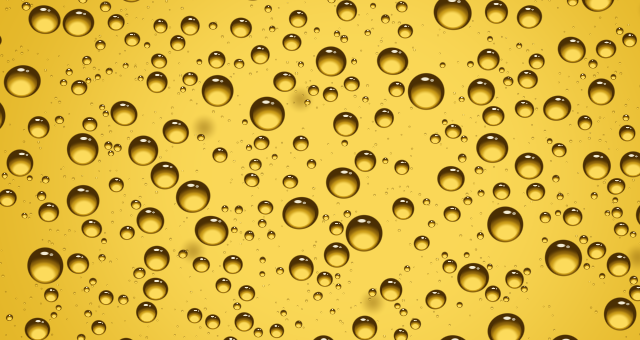
Give the GLSL for this texture, as a Shadertoy shader.

```glsl
// Water drops of many sizes beaded on a backlit golden yellow pane.

const vec3 DARK_BROWN = vec3(0.29, 0.18, 0.01);
const vec3 BROWN = vec3(0.54, 0.38, 0.04);
const vec3 GOLD = vec3(0.80, 0.62, 0.10);
const vec3 YELLOW = vec3(0.97, 0.83, 0.31);
const vec3 PALE_YELLOW = vec3(0.99, 0.86, 0.36);
const vec3 GLINT = vec3(0.95, 0.92, 0.83);

// Scattered drops: one candidate per grid cell, sizes in canvas heights.
struct Layer { float cell, minRadius, maxRadius, presence, seed; };
struct Drop { vec2 center; float radius; };

const Layer LARGE = Layer(0.100, 0.021, 0.054, 0.97, 3.0);
const Layer SMALL = Layer(0.056, 0.008, 0.018, 0.60, 17.0);
const Layer SPECKS = Layer(0.026, 0.0018, 0.0042, 0.42, 41.0);

vec4 hash4(vec2 p) {
    vec4 h = fract(p.xyxy * vec4(0.1031, 0.1030, 0.0973, 0.1099));
    h += dot(h, h.wzxy + 33.33);
    return fract((h.xxyz + h.yzzw) * h.zywx);
}

Drop dropAt(vec2 id, Layer layer) {
    vec4 h = hash4(id + layer.seed * 7.0 + 100.0);
    vec2 center = (id + 0.5 + 0.85 * (h.xy - 0.5)) * layer.cell;
    float radius = mix(layer.minRadius, layer.maxRadius, h.z * h.z);
    return Drop(center, h.w < layer.presence ? radius : 0.0);
}

// True if a larger drop of the layer touches this one.
bool isCovered(Drop drop, Layer layer) {
    vec2 home = floor(drop.center / layer.cell);
    for (int y = -1; y <= 1; y++)
    for (int x = -1; x <= 1; x++) {
        Drop other = dropAt(home + vec2(x, y), layer);
        float gap = distance(drop.center, other.center);
        if (other.radius > drop.radius && gap < 1.1 * (other.radius + drop.radius)) return true;
    }
    return false;
}

vec3 toneRamp(float t) {
    vec3 color = mix(DARK_BROWN, BROWN, smoothstep(0.0, 0.35, t));
    color = mix(color, GOLD, smoothstep(0.3, 0.68, t));
    return mix(color, PALE_YELLOW, smoothstep(0.62, 1.0, t));
}

float softEllipse(vec2 p, vec2 size) {
    return 1.0 - smoothstep(0.55, 1.15, length(p / size));
}

// Dark cap above, glow below, thin dark rim and glints near the top.
vec3 shadeDrop(vec2 q, float edge, vec4 style) {
    vec2 fromGlow = q - vec2(0.2 * (style.x - 0.5), -0.42 - 0.14 * style.y);
    float glow = 1.0 - smoothstep(0.16, 1.08, length(fromGlow * vec2(0.78, 0.92)));
    float rim = smoothstep(0.76, 1.0, edge);
    vec3 color = toneRamp(clamp(1.12 * glow - 0.62 * rim, 0.0, 1.0));
    vec2 spot = vec2(0.3 * (style.z - 0.5), 0.68);
    float shine = softEllipse(q - spot, vec2(0.25, 0.11));
    shine += 0.65 * softEllipse(q - spot - vec2(0.38, -0.07), vec2(0.12, 0.09));
    return mix(color, GLINT, min(shine, 1.0));
}

vec3 drawLayer(vec3 color, vec2 p, Layer layer, float opacity, float pixel) {
    vec2 home = floor(p / layer.cell);
    for (int y = -1; y <= 1; y++)
    for (int x = -1; x <= 1; x++) {
        vec2 id = home + vec2(x, y);
        Drop drop = dropAt(id, layer);
        vec2 offset = p - drop.center;
        if (drop.radius == 0.0 || length(offset) > 1.15 * drop.radius + pixel) continue;
        if (isCovered(drop, layer) || isCovered(drop, LARGE)) continue;

        // A slightly tilted ellipse, lit upright.
        vec4 style = hash4(id + layer.seed + 311.0);
        vec2 q = offset / drop.radius;
        vec2 axis = normalize(vec2(1.0, 0.9 * (style.w - 0.5)));
        vec2 tilted = vec2(dot(q, axis), dot(q, vec2(-axis.y, axis.x)));
        float edge = length(tilted * mix(vec2(0.92, 1.06), vec2(1.02, 0.98), style.y));
        float blur = 0.8 * pixel / drop.radius;
        float cover = 1.0 - smoothstep(1.0 - blur, 1.0 + blur, edge);
        color = mix(color, shadeDrop(q, edge, style), cover * opacity);
    }
    return color;
}

// Even light that falls off to the sides, with rare blurred smudges.
vec3 backdrop(vec2 p, float aspect) {
    vec2 fromCenter = vec2(p.x / aspect, p.y) - vec2(0.54, 0.48);
    float falloff = smoothstep(0.22, 0.75, length(fromCenter * vec2(1.15, 0.65)));
    vec3 color = mix(YELLOW + vec3(0.01, 0.015, 0.03), vec3(0.89, 0.71, 0.15), falloff);
    vec2 id = floor(p / 0.4);
    vec4 h = hash4(id + 59.0);
    float smudge = length(p - (id + 0.2 + 0.6 * h.xy) * 0.4) / 0.045;
    return mix(color, BROWN, 0.45 * step(0.5, h.z) * (1.0 - smoothstep(0.0, 1.0, smudge)));
}

void mainImage(out vec4 fragColor, in vec2 fragCoord) {
    vec2 p = fragCoord / iResolution.y;
    float pixel = 1.0 / iResolution.y;
    vec3 color = backdrop(p, iResolution.x / iResolution.y);
    color = drawLayer(color, p, SPECKS, 0.38, pixel);
    color = drawLayer(color, p, SMALL, 0.95, pixel);
    color = drawLayer(color, p, LARGE, 1.0, pixel);
    fragColor = vec4(color, 1.0);
}
```
